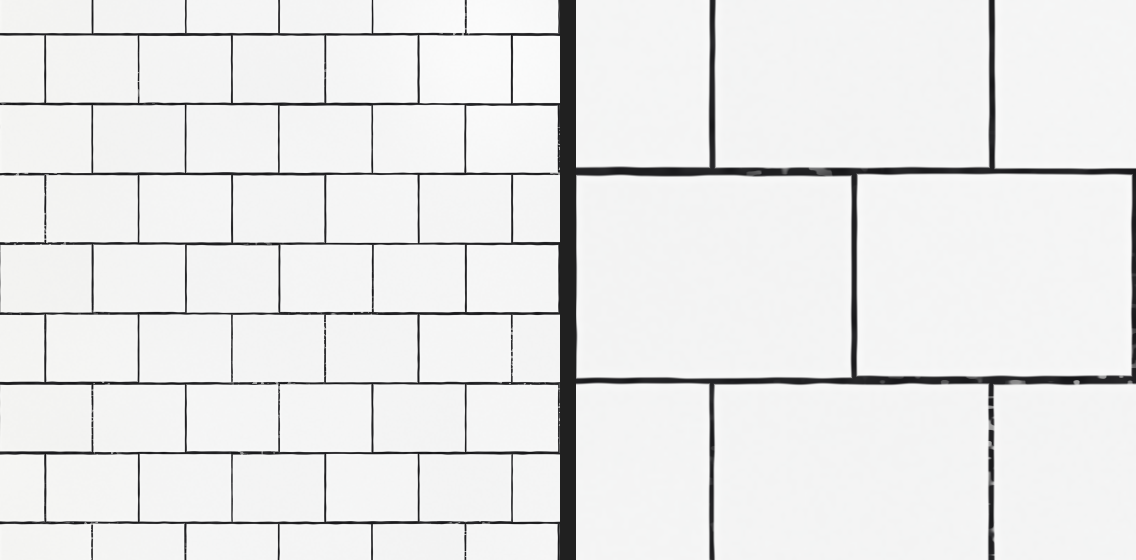
Left: the whole. Right: its middle third, enlarged.
This pattern is drawn by a Shadertoy shader. Its source:

```glsl
const vec2 TILE_SIZE = vec2(0.16667, 0.1246);
const float FIRST_JOINT = 0.0664;
const vec2 ROW_SHIFTS = vec2(0.0808, 0.1650);
const vec2 HALF_JOINT = vec2(0.0016, 0.0022);
const vec3 GLAZE = vec3(0.957, 0.958, 0.958);
const vec3 GROUT = vec3(0.12, 0.12, 0.13);

float hash(vec2 p) {
    vec3 v = fract(vec3(p.xyx) * 0.1031);
    v += dot(v, v.yzx + 33.33);
    return fract((v.x + v.y) * v.z);
}

float noise(vec2 p) {
    vec2 i = floor(p), f = fract(p);
    f = f * f * (3.0 - 2.0 * f);
    float low = mix(hash(i), hash(i + vec2(1, 0)), f.x);
    float high = mix(hash(i + vec2(0, 1)), hash(i + vec2(1, 1)), f.x);
    return mix(low, high, f.y);
}

// Signed distance inside one tile, with every side set and worn separately
float tileInset(vec2 local, vec2 id, vec2 p) {
    vec4 sides = vec4(local, TILE_SIZE - local);
    vec4 setting = vec4(hash(id + 11.0), hash(id + 23.0),
                        hash(id + 37.0), hash(id + 51.0)) - 0.5;
    vec4 ragged = vec4(noise(p * 75.0 + 5.0), noise(p * 75.0 + 19.0),
                       noise(p * 75.0 + 41.0), noise(p * 75.0 + 67.0)) - 0.5;
    sides -= HALF_JOINT.xyxy + setting * vec4(0.0007, 0.0014, 0.0007, 0.0014);
    sides += ragged * vec4(0.0006, 0.0010, 0.0006, 0.0010);
    return min(min(sides.x, sides.y), min(sides.z, sides.w));
}

// Glaze shade: per-tile tone, soft glare, warmer left side and fine grain
vec3 glazeColor(vec2 p, vec2 id) {
    vec2 toGlare = p - vec2(0.87, 0.92);
    float tone = (hash(id + 71.0) - 0.5) * 0.008;
    tone += 0.022 * exp(-dot(toGlare, toGlare) * 25.0);
    tone += (noise(p * 6.0) - 0.5) * 0.006;
    tone += (noise(p * 300.0) - 0.5) * 0.006;
    vec3 warmth = vec3(-0.002, -0.003, -0.010) * (1.0 - smoothstep(0.0, 0.4, p.x));
    return GLAZE + tone + warmth;
}

// Pale flecks left in scattered stretches of the joints
float fleckMask(vec2 p) {
    float stretchArea = smoothstep(0.62, 0.82, noise(p * vec2(11.0, 8.0) + 3.0));
    float speck = smoothstep(0.62, 0.85, noise(p * vec2(190.0, 330.0)));
    return stretchArea * speck;
}

void mainImage(out vec4 fragColor, in vec2 fragCoord) {
    vec2 p = fragCoord / iResolution.xy;
    float softness = max(0.7 / iResolution.y, 0.0008);

    // Half-shifted courses
    float row = floor((p.y - FIRST_JOINT) / TILE_SIZE.y);
    float shift = mix(ROW_SHIFTS.x, ROW_SHIFTS.y, mod(row, 2.0));
    shift += (hash(vec2(row, 9.0)) - 0.5) * 0.0012;
    vec2 grid = (p - vec2(shift, FIRST_JOINT)) / TILE_SIZE;
    vec2 id = floor(grid);
    float inset = tileInset(fract(grid) * TILE_SIZE, id, p);

    // Glaze catches a little light beside the joint
    vec3 glaze = glazeColor(p, id);
    glaze += 0.012 * (1.0 - smoothstep(0.001, 0.006, inset));

    vec3 grout = GROUT + (noise(p * 120.0) - 0.5) * 0.07;
    grout = mix(grout, vec3(0.76), 0.8 * fleckMask(p));

    float cover = smoothstep(-softness, softness, inset);
    fragColor = vec4(mix(grout, glaze, cover), 1.0);
}
```
